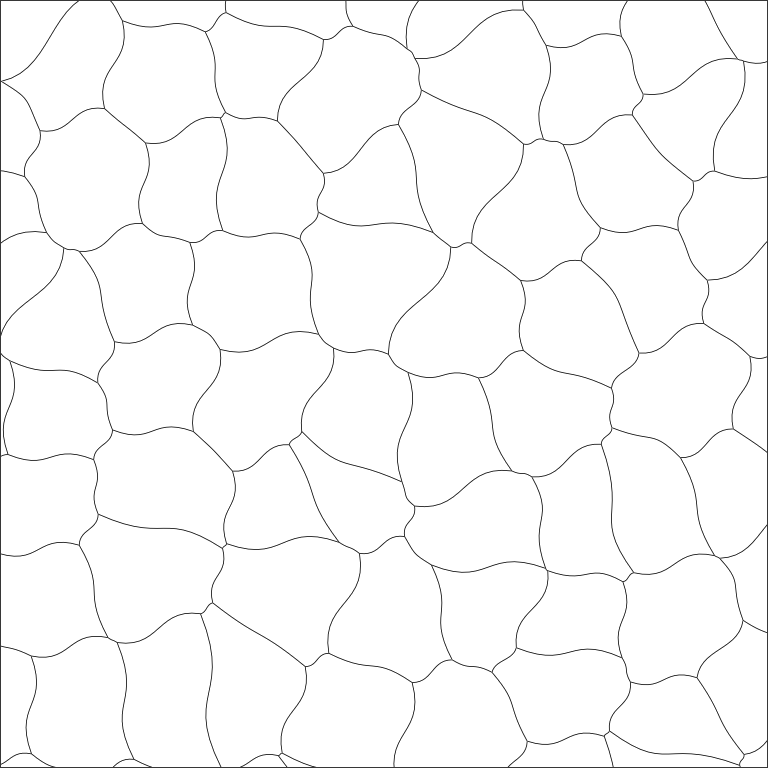
A three.js fragment shader for this pattern:

```glsl
// Thin black outlines of irregular rounded cells on white, inside a frame.
// Scattered sites on a jittered grid are triangulated per grid quad; triangle
// centres are the cell corners, joined by S-shaped and bowed Bezier curves.

#define GRID 7.6          // sites across the canvas
#define JITTER 0.82       // scatter of the sites within the grid
#define MAX_SHIFT 0.34    // furthest a corner may leave its triangle's middle
#define CURL 0.19         // strength of the S bend
#define BOW 0.27          // strength of the one-sided bend
#define LINE_WIDTH 0.00102
#define SEGMENTS 14
#define SEED 23.0

varying vec2 vUv;

const vec3 PAPER = vec3(1.0);
const vec3 INK = vec3(0.0);

// Cell corners reached through each side of a grid quad.
struct Quad { vec2 bottom; vec2 right; vec2 top; vec2 left; };

vec2 hash22(vec2 p) {
  vec3 q = fract(vec3(p.xyx + SEED) * vec3(0.1031, 0.1030, 0.0973));
  q += dot(q, q.yzx + 33.33);
  return fract((q.xx + q.yz) * q.zy);
}

vec2 site(vec2 id) { return id + JITTER * (hash22(id) - 0.5); }

float cross2(vec2 a, vec2 b) { return a.x * b.y - a.y * b.x; }

vec2 circumcentre(vec2 a, vec2 b, vec2 c) {
  b -= a;
  c -= a;
  float bb = dot(b, b);
  float cc = dot(c, c);
  float area = max(2.0 * cross2(b, c), 0.01);
  return a + vec2(c.y * bb - b.y * cc, b.x * cc - c.x * bb) / area;
}

// Circumcentre held close to the triangle's middle, so slivers stay in place.
vec2 cellCorner(vec2 a, vec2 b, vec2 c) {
  vec2 middle = (a + b + c) / 3.0;
  vec2 shift = circumcentre(a, b, c) - middle;
  return middle + shift * min(1.0, MAX_SHIFT / max(length(shift), 0.0001));
}

// Split the quad along its Delaunay diagonal.
Quad quadAt(vec2 id) {
  vec2 a = site(id);
  vec2 b = site(id + vec2(1.0, 0.0));
  vec2 c = site(id + vec2(1.0, 1.0));
  vec2 d = site(id + vec2(0.0, 1.0));
  vec2 centre = circumcentre(a, b, c);
  bool flipped = distance(d, centre) < distance(a, centre) || cross2(b - a, c - a) < 0.02;
  vec2 lower = flipped ? cellCorner(a, b, d) : cellCorner(a, b, c);
  vec2 upper = flipped ? cellCorner(b, c, d) : cellCorner(a, c, d);
  return Quad(lower, flipped ? upper : lower, upper, flipped ? lower : upper);
}

float segmentDistance(vec2 p, vec2 a, vec2 b) {
  vec2 along = b - a;
  float t = clamp(dot(p - a, along) / max(dot(along, along), 1e-9), 0.0, 1.0);
  return distance(p, a + along * t);
}

// Distance to a curved edge; far edges are skipped by their bounding box.
float edgeDistance(vec2 p, vec2 a, vec2 b, float side, float reach) {
  vec2 d = b - a;
  float heading = abs(d.x) > abs(d.y) ? sign(d.x) : -sign(d.y);
  vec2 pull = heading * CURL * max(abs(d.x), abs(d.y)) * vec2(1.0, -1.0);
  vec2 bow = vec2(BOW * side * max(0.0, -d.x * d.y) / max(length(d), 0.0001));
  vec2 c1 = a + d / 3.0 + pull + bow;
  vec2 c2 = b - d / 3.0 - pull + bow;
  vec2 boxMin = min(min(a, b), min(c1, c2)) - reach;
  vec2 boxMax = max(max(a, b), max(c1, c2)) + reach;
  if (any(lessThan(p, boxMin)) || any(greaterThan(p, boxMax))) return reach;

  float dist = reach;
  vec2 last = a;
  for (int i = 1; i <= SEGMENTS; i++) {
    float t = float(i) / float(SEGMENTS);
    float s = 1.0 - t;
    vec2 next = s * s * s * a + 3.0 * s * t * (s * c1 + t * c2) + t * t * t * b;
    dist = min(dist, segmentDistance(p, last, next));
    last = next;
  }
  return dist;
}

// Share of a pixel covered by a line, also when thinner than the pixel.
float coverage(float dist, float pixel) {
  float h = 0.5 * LINE_WIDTH;
  return (clamp(dist + 0.5 * pixel, -h, h) - clamp(dist - 0.5 * pixel, -h, h)) / pixel;
}

void main() {
  float pixel = max(fwidth(vUv.x), 0.00001);
  float reach = (LINE_WIDTH + 2.0 * pixel) * GRID;
  vec2 p = vUv * GRID + 0.4;
  float dist = reach;

  // Edges of the surrounding quads.
  for (int k = 0; k < 16; k++) {
    vec2 id = floor(p) + vec2(mod(float(k), 4.0), floor(float(k) / 4.0)) - 2.0;
    Quad q = quadAt(id);
    vec2 side = 2.0 * hash22(id + 57.0) - 1.0;
    dist = min(dist, edgeDistance(p, q.bottom, q.top, side.x, reach));
    dist = min(dist, edgeDistance(p, q.right, quadAt(id + vec2(1.0, 0.0)).left, side.y, reach));
    dist = min(dist, edgeDistance(p, q.top, quadAt(id + vec2(0.0, 1.0)).bottom, -side.x, reach));
  }

  // Frame along the canvas border.
  vec2 border = min(vUv, 1.0 - vUv);
  float frame = abs(min(border.x, border.y) - 0.5 * LINE_WIDTH);

  float ink = max(coverage(dist / GRID, pixel), coverage(frame, pixel));
  gl_FragColor = vec4(mix(PAPER, INK, ink), 1.0);
}
```
